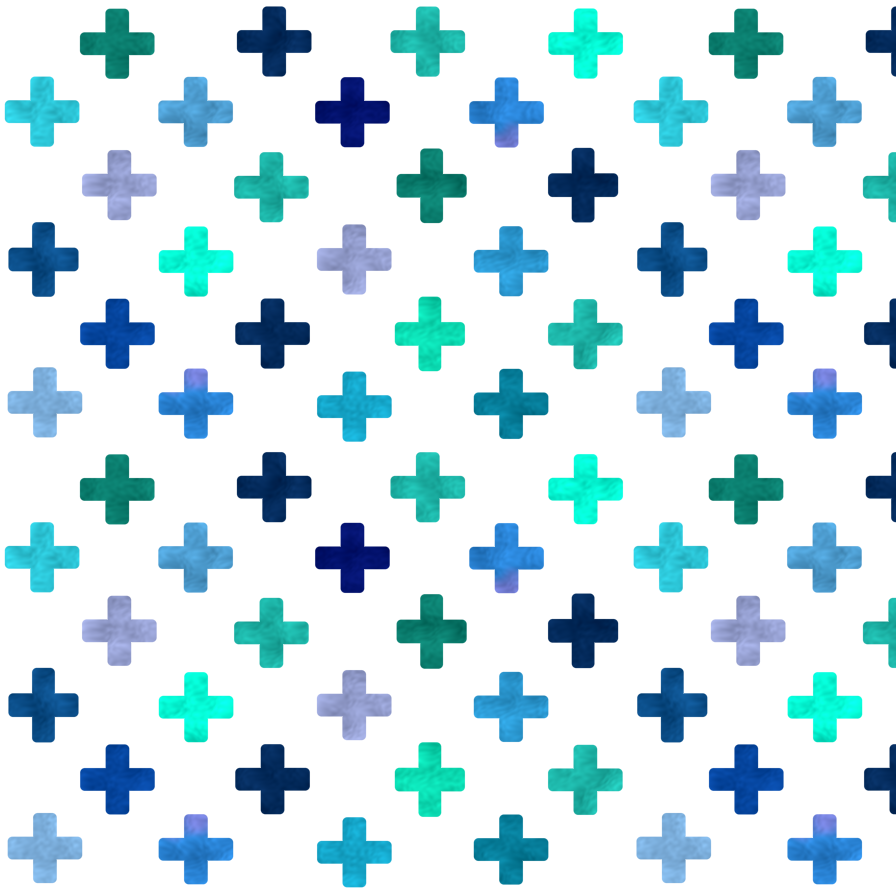
Write a WebGL 2 fragment shader that draws this pattern.

```glsl
#version 300 es
precision highp float;

uniform vec2 u_resolution;
out vec4 fragColor;

// Layout, in canvas widths
const vec2 TILE = vec2(0.7018, 0.4974);
const vec2 FIRST = vec2(0.1328, 0.0465);
const vec2 PITCH = vec2(0.1732, 0.0809);
const float STAGGER = 0.0846;
const float JITTER = 0.0032;
const int ROWS = 6;
const int COLUMNS = 4;

// Cross shape, in canvas widths
const vec2 ARM_ACROSS = vec2(0.0416, 0.0127);
const vec2 ARM_UP = vec2(0.0132, 0.0391);
const float CORNER = 0.0052;
const float TURNED_SHARE = 0.08;

// Watercolour wash
const float BLOOM_SCALE = 38.0;
const float GRAIN_SCALE = 150.0;
const float BLOOM = 0.22;
const float GRAIN = 0.12;
const float BLEED = 0.75;

const vec3 PAPER = vec3(1.0);
const vec3 VIOLET = vec3(0.56, 0.50, 0.86);
const int AZURE = 7;
const vec3 INKS[16] = vec3[16](
    vec3(0.04, 0.49, 0.43), vec3(0.01, 0.16, 0.35),
    vec3(0.11, 0.70, 0.65), vec3(0.02, 0.98, 0.84),
    vec3(0.17, 0.77, 0.84), vec3(0.30, 0.61, 0.81),
    vec3(0.01, 0.07, 0.43), vec3(0.16, 0.51, 0.83),
    vec3(0.58, 0.62, 0.81), vec3(0.04, 0.30, 0.53),
    vec3(0.16, 0.58, 0.80), vec3(0.02, 0.27, 0.62),
    vec3(0.04, 0.85, 0.69), vec3(0.49, 0.69, 0.87),
    vec3(0.08, 0.65, 0.79), vec3(0.02, 0.48, 0.59));

// Ink of each cross, row by row
const int INK_ORDER[24] = int[24](
    0, 1, 2, 3,   4, 5, 6, 7,   8, 2, 0, 1,
    9, 3, 8, 10,  11, 1, 12, 2, 13, 7, 14, 15);

vec2 hash2(vec2 p) {
    vec2 q = vec2(dot(p, vec2(127.1, 311.7)), dot(p, vec2(269.5, 183.3)));
    return fract(sin(q) * 43758.55);
}

float cornerGradient(vec2 cell, vec2 offset) {
    return dot(hash2(cell) * 2.0 - 1.0, offset);
}

float gradientNoise(vec2 p) {
    vec2 i = floor(p), f = fract(p);
    vec2 u = f * f * f * (f * (f * 6.0 - 15.0) + 10.0);
    vec2 e = vec2(0.0, 1.0);
    float low = mix(cornerGradient(i, f), cornerGradient(i + e.yx, f - e.yx), u.x);
    float high = mix(cornerGradient(i + e.xy, f - e.xy), cornerGradient(i + e.yy, f - e.yy), u.x);
    return mix(low, high, u.y);
}

float roundedBox(vec2 p, vec2 halfSize) {
    vec2 d = abs(p) - halfSize + CORNER;
    return length(max(d, 0.0)) + min(max(d.x, d.y), 0.0) - CORNER;
}

float crossDistance(vec2 p) {
    return min(roundedBox(p, ARM_ACROSS), roundedBox(p, ARM_UP));
}

// Pigment with soft blooms and fine slanted grain
vec3 wash(vec3 ink, vec2 p) {
    float bloom = gradientNoise(p * BLOOM_SCALE);
    float grain = gradientNoise(mat2(0.8, 0.6, -0.5, 1.1) * p * GRAIN_SCALE + 2.0 * bloom);
    float tone = BLOOM * bloom + GRAIN * grain;
    return clamp(ink * (1.0 + tone) + 0.2 * tone, 0.0, 1.0);
}

void main() {
    // Position in the repeat, rows counted down from the top edge
    vec2 p = vec2(gl_FragCoord.x, u_resolution.y - gl_FragCoord.y) / u_resolution.x;
    vec2 t = fract(p / TILE) * TILE;
    float edge = 0.75 / u_resolution.x;
    vec3 color = PAPER;

    for (int row = 0; row < ROWS; row++) {
        // Nearest cross in this staggered row
        vec2 start = FIRST + vec2(-STAGGER * float(row % 2), PITCH.y * float(row));
        int column = clamp(int(floor((t.x - start.x) / PITCH.x + 0.5)), 0, COLUMNS - 1);
        vec2 seed = vec2(column, row) + 3.0;
        vec2 center = start + vec2(PITCH.x * float(column), 0.0);
        center += (hash2(seed) * 2.0 - 1.0) * JITTER;

        vec2 local = t - center;
        bool turned = hash2(seed + 17.0).x < TURNED_SHARE;
        float coverage = 1.0 - smoothstep(-edge, edge, crossDistance(turned ? local.yx : local));

        int inkIndex = INK_ORDER[row * COLUMNS + column];
        vec3 ink = INKS[inkIndex];

        // Violet bleeding into one tip of the azure crosses
        if (inkIndex == AZURE) {
            float tip = (row < ROWS / 2 ? local.y : -local.y) / ARM_UP.y;
            tip += 0.6 * gradientNoise(t * BLOOM_SCALE + 9.0);
            ink = mix(ink, VIOLET, BLEED * smoothstep(0.25, 0.9, tip));
        }
        color = mix(color, wash(ink, t), coverage);
    }
    fragColor = vec4(color, 1.0);
}
```
